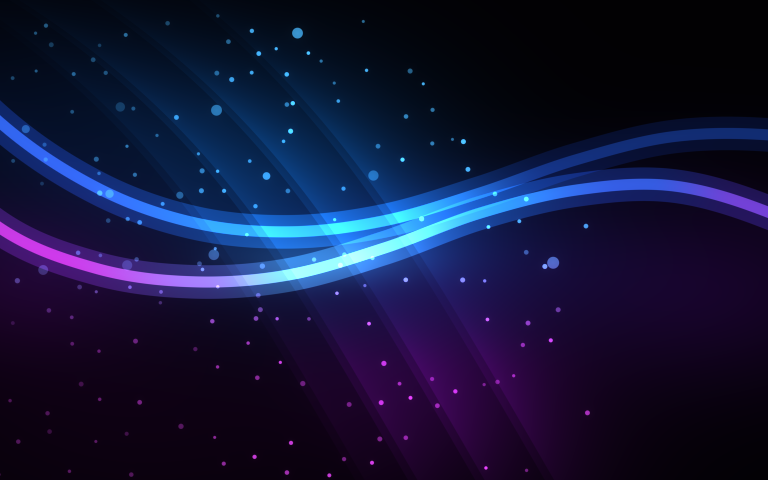
Reproduce this background procedurally as a WebGL 2 fragment shader.

```glsl
#version 300 es
precision highp float;
// Two glowing ribbons crossing curved sheets of light, with scattered sparks.
uniform vec2 u_resolution;
out vec4 fragColor;

// Lengths are in canvas heights.
const float KNOT_STEP = 0.2;
const float[11] UPPER = float[11](0.958, 0.745, 0.61, 0.537, 0.517, 0.54, 0.598, 0.667, 0.715, 0.719, 0.688);
const float[11] LOWER = float[11](0.708, 0.525, 0.441, 0.413, 0.427, 0.483, 0.556, 0.604, 0.613, 0.558, 0.458);
const float BAND_HALF = 0.035;
const float CORE_HALF = 0.0115;

const vec4 SHEET_FOOT = vec4(0.74, 0.85, 0.99, 1.135);
const vec4 SHEET_BEND = vec4(0.24, 0.25, 0.22, 0.16);
const vec4 SHEET_POWER = vec4(0.4, 0.85, 1.0, 0.85);
const float SHEET_SLOPE = 0.58;
const float SHEET_FADE = 0.11;
const float RIM_WIDTH = 0.016;

const vec3 NIGHT = vec3(0.006, 0.002, 0.012);
const vec3 BLUE_LIGHT = vec3(0.02, 0.14, 0.26);
const vec3 VIOLET_LIGHT = vec3(0.14, 0.015, 0.19);
const vec3 PINK = vec3(1.0, 0.25, 0.85);
const vec3 LILAC = vec3(0.85, 0.6, 1.0);
const vec3 ICE = vec3(0.6, 0.98, 1.0);
const vec3 CYAN = vec3(0.2, 0.7, 1.0);
const vec3 AZURE = vec3(0.25, 0.45, 0.95);
const vec3 VIOLET = vec3(0.58, 0.32, 0.9);
const vec3 DUSK = vec3(0.08, 0.22, 0.5);
const vec3 BAND_FILTER = vec3(0.55, 0.75, 1.0);

vec3 hash3(vec2 cell) {
  vec3 q = fract(vec3(cell.xyx) * vec3(0.1031, 0.103, 0.0973));
  q += dot(q, q.yxz + 33.33);
  return fract((q.xxy + q.yzz) * q.zyx);
}

float glow(vec2 p, vec2 center, vec2 radius) {
  vec2 q = (p - center) / radius;
  return exp(-dot(q, q));
}

// Approximate distance to a smooth curve through evenly spaced heights.
float curveDistance(vec2 p, float[11] k) {
  float t = p.x / KNOT_STEP;
  int i = int(clamp(floor(t), 0.0, 7.0));
  float f = t - float(i);
  float a = k[i], b = k[i + 1], c = k[i + 2], d = k[i + 3];
  float c1 = 0.5 * (c - a);
  float c2 = a - 2.5 * b + 2.0 * c - 0.5 * d;
  float c3 = 0.5 * (d - a) + 1.5 * (b - c);
  float height = b + f * (c1 + f * (c2 + f * c3));
  float slope = (c1 + f * (2.0 * c2 + 3.0 * f * c3)) / KNOT_STEP;
  return abs(p.y - height) * inversesqrt(1.0 + slope * slope);
}

vec3 ribbon(float d, vec3 tint, float light, float px) {
  float band = 1.0 - smoothstep(-px, px, d - BAND_HALF);
  float core = 1.0 - smoothstep(-px, px, d - CORE_HALF);
  float halo = 0.05 * exp(-d / 0.04);
  return tint * (BAND_FILTER * (0.34 * band * light + halo) + 0.66 * core * light);
}

vec3 background(vec2 p) {
  vec3 col = NIGHT;
  col += vec3(0.008, 0.07, 0.14) * glow(p, vec2(0.6, 0.64), vec2(0.34, 0.27));
  col += vec3(0.01, 0.05, 0.12) * glow(p, vec2(0.12, 0.7), vec2(0.42, 0.28));
  col += vec3(0.025, 0.04, 0.15) * glow(p, vec2(0.9, 0.47), vec2(0.4, 0.16));
  col += vec3(0.07, 0.005, 0.1) * glow(p, vec2(0.9, 0.25), vec2(0.24, 0.22));
  col += vec3(0.08, 0.01, 0.14) * glow(p, vec2(1.46, 0.39), vec2(0.4, 0.2));
  col += vec3(0.09, 0.0, 0.11) * glow(p, vec2(0.05, 0.42), vec2(0.28, 0.16));
  col += vec3(0.045, 0.0, 0.055) * glow(p, vec2(0.3, 0.15), vec2(0.6, 0.3));
  return col;
}

// Curved sheets: bright at the left edge, with a thin half-lit rim.
float sheets(vec2 p, float px) {
  float sum = 0.0;
  for (int i = 0; i < 4; i++) {
    float edge = SHEET_FOOT[i] - SHEET_SLOPE * p.y - SHEET_BEND[i] * pow(p.y, 4.0);
    float d = (p.x - edge) * 0.82;
    float lit = 0.4 * smoothstep(-px, px, d) + 0.6 * smoothstep(-px, px, d - RIM_WIDTH);
    sum += SHEET_POWER[i] * lit * exp(-max(d, 0.0) / SHEET_FADE);
  }
  return sum;
}

// One jittered spark per cell, thinning out toward the right.
float sparks(vec2 p, float size, float radius, float chance, float px) {
  vec2 cell = floor(p / size);
  vec3 h = hash3(cell + size * 900.0);
  vec2 center = (cell + 0.2 + 0.6 * h.xy) * size;
  float limit = 1.05 - 0.9 * max(center.y - 0.55, 0.0);
  float keep = chance * (1.0 - smoothstep(0.0, 0.25, center.x - limit));
  float r = radius * (0.7 + 0.5 * h.x);
  float d = length(p - center);
  float disc = 1.0 - smoothstep(-px, px, d - r);
  float level = 0.4 + 0.6 * fract(h.z * 37.0 + h.y);
  return step(h.z, keep) * level * (disc + 0.1 * exp(-d / r));
}

void main() {
  vec2 p = gl_FragCoord.xy / u_resolution.y;
  float px = 0.7 / u_resolution.y;
  float rise = smoothstep(0.22, 0.52, p.y);

  // Backdrop and sheets of light.
  float sheet = sheets(p, px);
  float reach = mix(exp(-pow((p.y - 0.2) / 0.24, 2.0)), exp(-pow((p.y - 0.6) / 0.27, 2.0)), rise);
  vec3 col = background(p) + mix(VIOLET_LIGHT, BLUE_LIGHT, rise) * sheet * reach;

  // Ribbons, brighter where the sheets pass over them.
  float light = 0.8 + 0.35 * min(sheet, 1.3);
  vec3 upperTint = mix(AZURE, CYAN, smoothstep(0.1, 0.6, p.x));
  upperTint = mix(upperTint, DUSK, smoothstep(0.8, 1.15, p.x));
  vec3 lowerTint = mix(PINK, LILAC, smoothstep(0.1, 0.45, p.x));
  lowerTint = mix(lowerTint, ICE, smoothstep(0.42, 0.62, p.x));
  lowerTint = mix(lowerTint, CYAN, smoothstep(0.7, 1.05, p.x));
  lowerTint = mix(lowerTint, AZURE, smoothstep(1.0, 1.3, p.x));
  lowerTint = mix(lowerTint, VIOLET, smoothstep(1.35, 1.55, p.x));
  col += ribbon(curveDistance(p, UPPER), upperTint, light, px);
  col += ribbon(curveDistance(p, LOWER), lowerTint, light, px);
  col += vec3(0.05, 0.14, 0.18) * glow(p, vec2(0.68, 0.46), vec2(0.2, 0.05));

  // Sparks: cyan above, magenta below.
  float spark = sparks(p, 0.062, 0.0044, 0.4, px) + sparks(p + 0.03, 0.085, 0.0046, 0.32, px);
  spark += 0.8 * sparks(p, 0.17, 0.0105, 0.36, px);
  vec3 sparkTint = mix(vec3(0.8, 0.25, 0.85), vec3(0.3, 0.75, 1.0), smoothstep(0.25, 0.55, p.y));
  col += sparkTint * spark * (0.4 + 0.6 * smoothstep(0.1, 0.7, p.x));

  fragColor = vec4(min(col, 1.0), 1.0);
}
```
